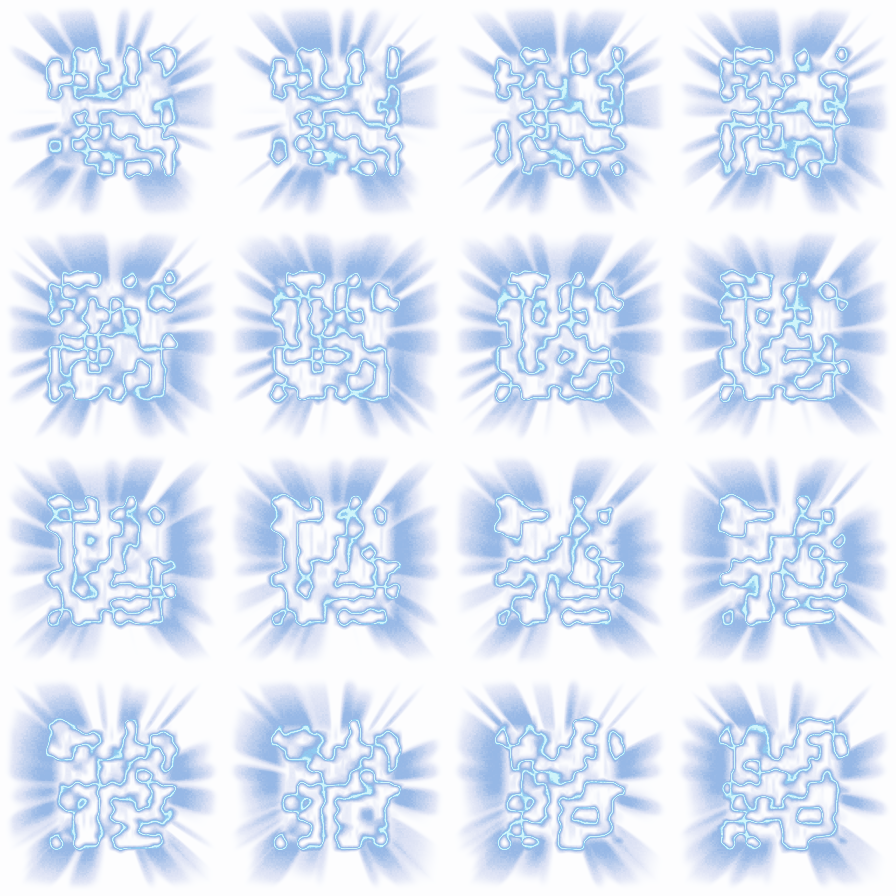
A Shadertoy shader for this pattern:

```glsl
// Four by four tiles of a slowly changing maze of glowing contours, read row by
// row from the top. Each maze is a thresholded lattice noise; beyond its square
// core, noise sampled on the core's rim is smeared outward into soft blue rays.

float hash(vec3 p) {
    p = fract(p * 0.1031);
    p += dot(p, p.zyx + 31.32);
    return fract((p.x + p.y) * p.z);
}

// Mostly on/off lattice site; each flips at its own moment between frames.
float site(vec2 cell, float frame, float extent) {
    float t = frame / 5.0 + hash(vec3(cell, 7.0));
    float k = floor(t) + 11.0;
    float v = mix(hash(vec3(cell, k)), hash(vec3(cell, k + 1.0)),
                  smoothstep(0.25, 0.75, fract(t)));
    vec2 away = abs(cell - 39.5);
    return smoothstep(0.36, 0.64, v) * step(max(away.x, away.y), extent);
}

// Smooth interpolation of the sites, empty beyond the extent.
float lattice(vec2 g, float frame, float extent) {
    vec2 i = floor(g), f = fract(g);
    f = f * f * (3.0 - 2.0 * f);
    vec2 e = vec2(1.0, 0.0);
    return mix(mix(site(i, frame, extent), site(i + e.xy, frame, extent), f.x),
               mix(site(i + e.yx, frame, extent), site(i + e.xx, frame, extent), f.x), f.y);
}

// White through lavender and blue to pale cyan.
vec3 palette(float ink) {
    vec3 c = mix(vec3(0.992, 0.994, 0.998), vec3(0.87, 0.89, 0.96), smoothstep(0.0, 0.32, ink));
    c = mix(c, vec3(0.74, 0.81, 0.93), smoothstep(0.28, 0.52, ink));
    c = mix(c, vec3(0.59, 0.72, 0.90), smoothstep(0.48, 0.72, ink));
    c = mix(c, vec3(0.56, 0.79, 0.94), smoothstep(0.74, 0.84, ink));
    return mix(c, vec3(0.81, 0.96, 0.98), smoothstep(0.84, 0.95, ink));
}

void mainImage(out vec4 fragColor, in vec2 fragCoord) {
    vec2 grid = fragCoord / iResolution.xy * 4.0;
    vec2 tile = floor(grid);
    vec2 p = fract(grid) * 2.0 - 1.0;
    float frame = tile.x + 4.0 * (3.0 - tile.y);
    float r = max(max(abs(p.x), abs(p.y)), 0.001);

    // Maze contours, slightly warped
    vec2 warp = vec2(lattice(p * 13.0 + 70.0, frame, 999.0),
                     lattice(p * 13.0 + 120.0, frame, 999.0)) - 0.5;
    float maze = lattice(p * 8.8 + 39.5 + 0.3 * warp, frame, 5.0);
    float ink = 1.0 - 2.0 * abs(maze - 0.5);

    // Faint vertical streaks inside the core
    float streak = lattice(p * vec2(32.0, 9.0) + 200.0, frame, 999.0);
    ink = max(ink, 0.2 * streak * (1.0 - smoothstep(0.4, 0.6, r)));

    // Rays constant along each radius, with a clear wedge pointing down
    vec2 rim = p / r;
    float broad = lattice(rim * 3.4 + 60.0, frame, 999.0);
    float fine = lattice(rim * 8.0 + 90.0, frame, 999.0);
    float rays = smoothstep(0.2, 0.72, 0.62 * broad + 0.38 * fine + 0.08);
    vec2 wedge = (rim - vec2(0.06, -1.0)) / 0.26;
    rays *= 1.0 - exp(-dot(wedge, wedge) * dot(wedge, wedge));

    // Fade from the core outward, starting outside the closed contours
    float spread = mix(r, 0.8 * length(p), 0.5);
    float fade = smoothstep(0.4, 0.56, r)
               * (1.0 - smoothstep(0.52, mix(0.86, 1.02, fine), spread))
               * (1.0 - smoothstep(0.85, 1.0, r));
    float haze = 0.72 * rays * fade * (1.0 - smoothstep(0.5, 0.8, maze));

    // Fine grain in the inked parts
    float grain = hash(vec3(floor(grid * 128.0), 3.0)) - 0.5;
    ink = max(ink, haze);
    ink += 0.07 * grain * smoothstep(0.05, 0.4, ink);
    fragColor = vec4(palette(ink), 1.0);
}
```
